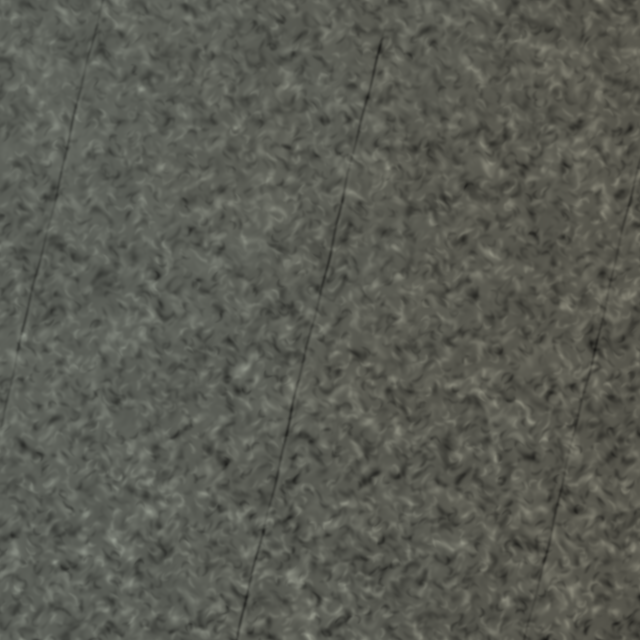
A WebGL 2 fragment shader for this texture:

```glsl
#version 300 es
precision highp float;

uniform vec2 u_resolution;
out vec4 fragColor;

#define COARSE_CELLS 50.0
#define FINE_CELLS 84.0
#define GRAIN_CONTRAST 0.112
#define BLOTCH_CONTRAST 0.014
#define SEAM_SPACING 0.45
#define SEAM_OFFSET 0.37
#define SEAM_LEAN 0.24
#define SEAM_WIDTH 0.0019
#define SEAM_DEPTH 0.12
#define COOL_STONE vec3(0.357, 0.371, 0.344)
#define WARM_STONE vec3(0.350, 0.346, 0.308)

vec3 hash3(vec2 p) {
    vec3 q = fract(vec3(p.xyx) * vec3(0.1031, 0.1030, 0.0973));
    q += dot(q, q.yxz + 33.33);
    return fract((q.xxy + q.yzz) * q.zyx);
}

// Cellular noise: each cell holds one soft, bent flake, light or dark
float flakes(vec2 p) {
    vec2 cell = floor(p);
    float sum = 0.0;
    for (int j = -1; j <= 1; j++) {
        for (int i = -1; i <= 1; i++) {
            vec2 id = cell + vec2(i, j);
            vec3 place = hash3(id + 17.0);
            vec3 look = hash3(id + 151.0);
            vec2 d = p - id - place.xy;
            // Angles gather loosely around a steep diagonal
            float angle = 1.25 + 3.2 * (place.z - 0.5);
            vec2 dir = vec2(cos(angle), sin(angle));
            float along = dot(d, dir);
            float across = dot(d, vec2(-dir.y, dir.x));
            across += (look.y - 0.5) * 2.4 * along * along;
            vec2 size = vec2(mix(0.32, 0.60, look.z), 0.21);
            vec2 q = vec2(along, across) / size;
            float window = 1.0 - smoothstep(0.55, 1.0, length(d));
            sum += (2.0 * look.x - 1.0) * exp(-0.5 * dot(q, q)) * window;
        }
    }
    return sum;
}

// Broad uneven patches from layered, warped sines
float blotches(vec2 p) {
    float sum = 0.0;
    float amp = 0.6;
    for (int i = 0; i < 4; i++) {
        p += 0.5 * sin(p.yx * 1.3 + float(i));
        sum += amp * sin(p.x) * sin(p.y + 1.7);
        p = mat2(0.8, 0.6, -0.6, 0.8) * p * 1.7;
        amp *= 0.8;
    }
    return sum;
}

// Leaning parallel seams: x is the dark cut, y its pale right edge
vec2 seams(vec2 p) {
    float x = p.x - SEAM_LEAN * p.y - SEAM_OFFSET;
    float index = floor(x / SEAM_SPACING + 0.5);
    x -= index * SEAM_SPACING;
    x += 0.0013 * sin(p.y * 19.0 + index * 2.0) + 0.0006 * sin(p.y * 71.0);
    float wear = 0.72 + 0.2 * sin(p.y * 23.0 + index * 4.0)
                      + 0.16 * sin(p.y * 57.0 + index);
    wear *= 1.0 - 0.22 * abs(index);
    // The middle seam ends just short of the top
    wear *= 1.0 - smoothstep(0.92, 0.97, p.y) * (1.0 - min(abs(index), 1.0));
    float cut = x / SEAM_WIDTH;
    float edge = cut - 2.6;
    return wear * vec2(exp(-0.5 * cut * cut), exp(-0.5 * edge * edge));
}

void main() {
    vec2 uv = gl_FragCoord.xy / u_resolution;

    // Grain, bent a little so the flakes curl together
    vec2 bent = uv + 0.003 * sin(uv.yx * vec2(83.0, 97.0) + vec2(0.4, 2.1));
    float grain = flakes(bent * COARSE_CELLS)
                + 0.75 * flakes(bent * FINE_CELLS + 40.0);

    // Light falls off toward the lower right, where grain is crisper
    float falloff = 0.5 * (uv.x + 1.0 - uv.y);
    float patches = blotches(uv * 16.0);
    float tone = grain * GRAIN_CONTRAST * mix(0.72, 1.25, falloff);
    tone += patches * BLOTCH_CONTRAST + 0.024 * (0.5 - falloff);

    vec2 seam = seams(uv);
    tone += 0.025 * seam.y - SEAM_DEPTH * seam.x;

    // Cool grey on the left, faintly brown on the right
    float warmth = smoothstep(0.1, 1.0, uv.x + 0.08 * blotches(uv * 7.0 + 3.0));
    vec3 stone = mix(COOL_STONE, WARM_STONE, warmth);
    fragColor = vec4(clamp(stone * (1.0 + tone / 0.355), 0.0, 1.0), 1.0);
}
```
